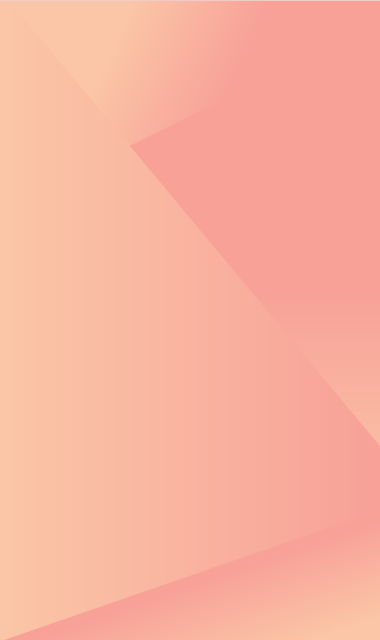
Give the GLSL for this background, as a Shadertoy shader.

```glsl
// Overlapping folded paper planes in soft peach and coral gradients.

const vec3 PEACH = vec3(0.983, 0.776, 0.655);
const vec3 CORAL = vec3(0.969, 0.631, 0.594);
const vec3 RIM = vec3(0.94, 0.80, 0.79);
const float ASPECT = 0.59375; // width of the layout, its height being 1

// Position along the gradient axis from a to b, limited to 0..1.
float ramp(vec2 p, vec2 a, vec2 b) {
    vec2 axis = b - a;
    return clamp(dot(p - a, axis) / dot(axis, axis), 0.0, 1.0);
}

// Antialiased coverage of the half plane to the left of the line a to b.
float leftOf(vec2 p, vec2 a, vec2 b, float pixel) {
    vec2 dir = normalize(b - a);
    float dist = dir.x * (p.y - a.y) - dir.y * (p.x - a.x);
    return smoothstep(-0.7 * pixel, 0.7 * pixel, dist);
}

// Faint tonal steps with softened borders, centred on the smooth tone.
float softSteps(float t, float count) {
    float s = t * count;
    float stepped = (floor(s) + smoothstep(0.2, 0.8, fract(s))) / count;
    return mix(t, stepped, 0.5);
}

void mainImage(out vec4 fragColor, in vec2 fragCoord) {
    vec2 p = fragCoord / iResolution.xy * vec2(ASPECT, 1.0);
    float pixel = 1.0 / iResolution.y;

    // Corners shared by the planes
    vec2 foldCorner = vec2(0.203, 0.772);
    vec2 rightCorner = vec2(ASPECT, 0.303);
    vec2 baseLeft = vec2(0.0065, 0.0);
    vec2 baseRight = vec2(ASPECT, 0.203);

    // Back plane, warming towards its lower tip
    float backTone = ramp(p, vec2(0.0, 0.548), vec2(0.0, 0.205));
    vec3 color = mix(CORAL, PEACH, softSteps(backTone, 24.0));

    // Upper flap
    float flapTone = ramp(p, vec2(0.200, 0.988), vec2(0.380, 0.904));
    vec3 flap = mix(PEACH, CORAL, softSteps(flapTone, 24.0));
    color = mix(color, flap, leftOf(p, foldCorner, vec2(0.3255, 0.833), pixel));

    // Large front triangle
    float frontTone = ramp(p, vec2(0.0), vec2(0.585, 0.0));
    vec3 front = mix(PEACH, CORAL, softSteps(frontTone, 24.0));
    color = mix(color, front, leftOf(p, rightCorner, foldCorner, pixel));

    // Lower wedge
    float wedgeTone = ramp(p, vec2(0.304, 0.090), vec2(0.352, -0.050));
    vec3 wedge = mix(CORAL, PEACH, softSteps(wedgeTone, 24.0));
    color = mix(color, wedge, leftOf(p, baseRight, baseLeft, pixel));

    // Pale hairline along the top
    float rim = smoothstep(0.9975, 0.9995, p.y);
    fragColor = vec4(mix(color, RIM, rim), 1.0);
}
```
